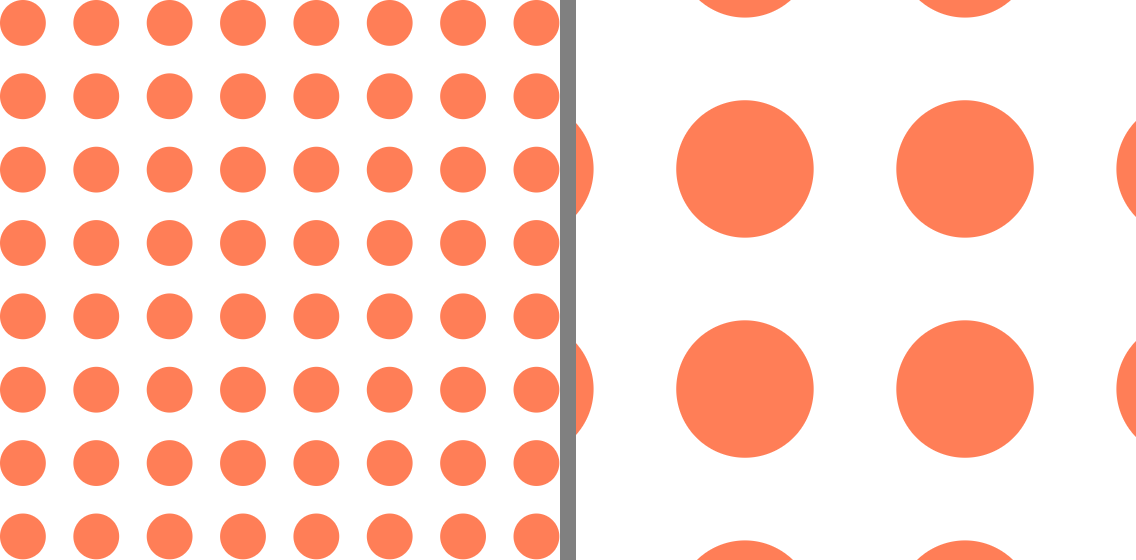
Left: the whole. Right: its middle third, enlarged.
This pattern is drawn by a Shadertoy shader. Its source:

```glsl
// Flat coral dots on white in a square grid, eight across and eight down.
// Each point is folded into its grid cell, and the distance to the dot's
// edge gives a smooth one-pixel blend between the two colours.

// Signed distance to the nearest dot of a square grid centred on the origin cell.
float dotGridDistance(vec2 p, float pitch, float radius) {
    vec2 cell = (fract(p / pitch + 0.5) - 0.5) * pitch;
    return length(cell) - radius;
}

void mainImage(out vec4 fragColor, in vec2 fragCoord) {
    // Canvas units; the first dot touches the left and top edges
    vec2 uv = fragCoord / iResolution.y;
    float radius = 0.0409;
    vec2 firstDot = vec2(radius, 1.0 - radius);
    float edge = dotGridDistance(uv - firstDot, 0.131, radius);

    // Antialiased coverage over one pixel
    float pixel = 1.0 / iResolution.y;
    float coverage = clamp(0.5 - edge / pixel, 0.0, 1.0);

    vec3 white = vec3(1.0);
    vec3 coral = vec3(1.0, 0.494, 0.341);
    fragColor = vec4(mix(white, coral, coverage), 1.0);
}
```
